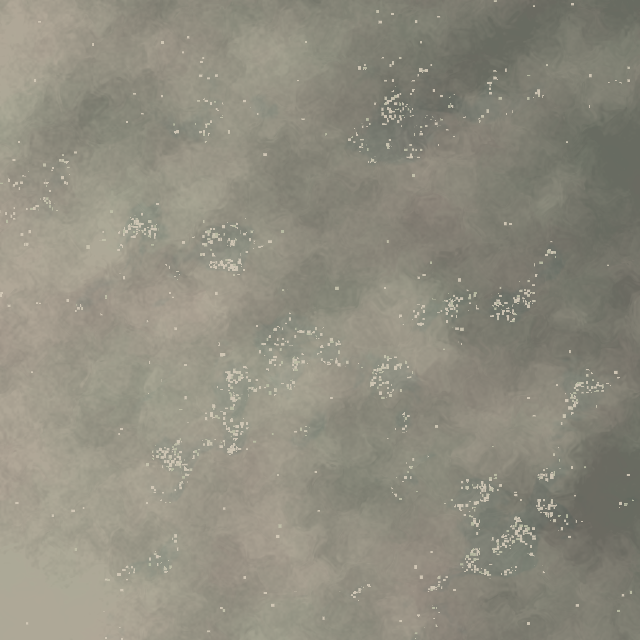
Write a three.js fragment shader that draws this texture.

```glsl
// Weathered grey-olive stone, lit from the left, with clusters of pale flecks.
// Layered noise makes the clouds and tints; ragged warping roughens their rims,
// and a cellular grid scatters small blocky flecks inside noise-shaped patches.

varying vec2 vUv;

const vec3 SHADOW_STONE = vec3(0.425, 0.425, 0.388);
const vec3 LIGHT_STONE = vec3(0.668, 0.645, 0.580);
const vec3 ROSE_TINT = vec3(0.020, -0.010, 0.002);
const vec3 SLATE_TINT = vec3(-0.040, -0.020, -0.014);
const vec3 FLECK_CREAM = vec3(0.83, 0.79, 0.72);
const vec3 FLECK_SAGE = vec3(0.73, 0.74, 0.64);
const float FLECK_CELLS = 250.0;

float hash(vec2 p) {
  vec3 q = fract(vec3(p.xyx) * 0.1031);
  q += dot(q, q.yzx + 33.33);
  return fract((q.x + q.y) * q.z);
}

float valueNoise(vec2 p) {
  vec2 cell = floor(p);
  vec2 f = fract(p);
  f = f * f * (3.0 - 2.0 * f);
  float low = mix(hash(cell), hash(cell + vec2(1.0, 0.0)), f.x);
  float high = mix(hash(cell + vec2(0.0, 1.0)), hash(cell + 1.0), f.x);
  return mix(low, high, f.y);
}

mat2 rotation(float angle) {
  float c = cos(angle);
  float s = sin(angle);
  return mat2(c, -s, s, c);
}

// Layered noise, about 0.5 on average
float layeredNoise(vec2 p) {
  float sum = 0.0;
  float weight = 0.48;
  for (int i = 0; i < 5; i++) {
    sum += weight * valueNoise(p);
    p = rotation(0.6) * p * 2.03 + 17.3;
    weight *= 0.56;
  }
  return sum * 0.97;
}

// Fine random shift that breaks up smooth contours
vec2 ragged(vec2 p, float frequency, float amount) {
  vec2 q = p * frequency;
  return p + amount * (vec2(valueNoise(q + 40.0), valueNoise(q + 95.0)) - 0.5);
}

// Where flecks gather: 0 outside the patches, 1 in their hearts
float fleckPatch(vec2 uv) {
  vec2 p = rotation(0.5) * ragged(uv, 22.0, 0.035);
  float patches = layeredNoise(p * vec2(8.0, 10.5) + 61.0);
  float region = smoothstep(-0.05, 0.25, uv.x) * smoothstep(0.98, 0.72, uv.y);
  return region * smoothstep(0.57, 0.78, patches);
}

// Cellular flecks: x is coverage, y is a random value for the colour
vec2 flecks(vec2 uv, float density) {
  vec2 p = uv * FLECK_CELLS;
  vec2 home = floor(p);
  vec2 best = vec2(0.0);
  for (int j = -1; j <= 1; j++) {
    for (int i = -1; i <= 1; i++) {
      vec2 cell = home + vec2(float(i), float(j));
      vec2 jitter = vec2(hash(cell + 11.0), hash(cell + 29.0));
      vec2 halfSize = 0.28 + 0.42 * vec2(hash(cell + 53.0), hash(cell + 67.0));
      vec2 d = abs(p - cell - 0.35 - 0.3 * jitter) - halfSize;
      float lit = step(hash(cell + 7.0), density);
      float cover = lit * smoothstep(0.12, -0.12, max(d.x, d.y));
      if (cover > best.x) best = vec2(cover, hash(cell + 83.0));
    }
  }
  return best;
}

void main() {
  vec2 uv = vUv;

  // Clouds drifting along a rising diagonal
  vec2 rough = ragged(ragged(uv, 38.0, 0.030), 150.0, 0.024);
  vec2 drift = rotation(0.6) * rough;
  float clouds = layeredNoise(drift * vec2(3.8, 5.4) + 5.0);
  float mottling = layeredNoise(drift * vec2(9.0, 12.0) + 31.0);

  // Light falls off toward the right and the top
  float tone = 0.53 - 0.92 * (uv.x - 0.5) - 0.28 * (uv.y - 0.5);
  tone += 1.05 * (clouds - 0.5) + 0.75 * (mottling - 0.5);

  // Grain is stronger on the lit side
  float grain = valueNoise(uv * 250.0) + valueNoise(uv * 125.0 + 70.0) - 1.0;
  tone += grain * mix(0.13, 0.06, uv.x);
  vec3 color = mix(SHADOW_STONE, LIGHT_STONE, clamp(tone, -0.04, 1.06));

  // Faint rose and olive drifts, with slate grey around the flecks
  float hue = layeredNoise(rough * 7.5 + 120.0) - 0.5;
  color += ROSE_TINT * hue * 2.0;
  float patchHeart = fleckPatch(uv);
  color += SLATE_TINT * smoothstep(0.0, 0.6, patchHeart);

  // Pale flecks, clumped into short broken strings
  float clump = smoothstep(0.35, 0.75, valueNoise(uv * 58.0 + 150.0));
  float density = 0.0014 + 0.55 * patchHeart * clump;
  vec2 fleck = flecks(uv, density);
  vec3 fleckColor = mix(FLECK_CREAM, FLECK_SAGE, smoothstep(0.6, 1.0, fleck.y));
  color = mix(color, fleckColor, fleck.x * 0.92);

  gl_FragColor = vec4(color, 1.0);
}
```
